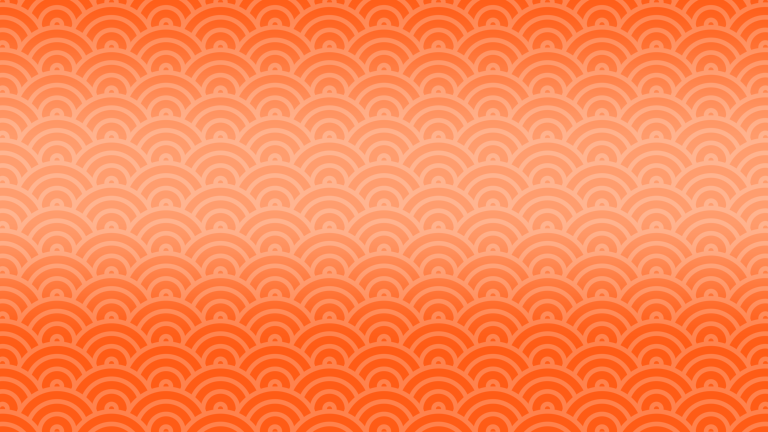
This pattern is drawn by a WebGL 1 fragment shader. Its source:

```glsl
precision highp float;
// Overlapping wave scales: staggered rows of discs with concentric rings.
// Rows are layered from back to front so each one hides the discs behind it.
// A vertical orange-to-peach gradient fills them; the rings are a white tint.

#define PERIOD 0.2523      // distance between scales in a row, in canvas heights
#define ROW_STEP 0.0523    // distance between staggered rows
#define ROW_PHASE 0.0012   // height of the lowest row of centres
#define RADIUS 0.1042      // outer radius of a scale
#define RING_STEP 0.0292   // distance between rings
#define LINE_WIDTH 0.0107  // thickness of a ring
#define LINE_TINT 0.235    // strength of the white rings
#define DEEP_ORANGE vec3(1.0, 0.36, 0.085)
#define SOFT_PEACH vec3(1.0, 0.615, 0.43)

uniform vec2 u_resolution;

// Concentric rings measured inward from the rim of a scale
float ringMask(float dist, float blur) {
  float halfStep = 0.5 * RING_STEP;
  float inward = RADIUS - dist - 0.5 * LINE_WIDTH;
  float fromLine = abs(mod(inward + halfStep, RING_STEP) - halfStep);
  return 1.0 - smoothstep(-blur, blur, fromLine - 0.5 * LINE_WIDTH);
}

// Distance to the nearest scale centre in one row
float centreDistance(vec2 p, float row) {
  float shift = 0.5 * mod(row, 2.0);
  float x = (fract(p.x / PERIOD - shift + 0.5) - 0.5) * PERIOD;
  return length(vec2(x, p.y - ROW_PHASE - row * ROW_STEP));
}

// Layer the nearby rows, the lowest one in front
float scaleLines(vec2 p, float blur) {
  float frontRow = floor((p.y - ROW_PHASE - RADIUS) / ROW_STEP);
  float lines = 0.0;
  for (int i = 0; i < 6; i++) {
    float dist = centreDistance(p, frontRow + 5.0 - float(i));
    float cover = 1.0 - smoothstep(-blur, blur, dist - RADIUS);
    lines = mix(lines, ringMask(min(dist, RADIUS - 0.5 * LINE_WIDTH), blur), cover);
  }
  return lines;
}

// Light band above the middle, deep orange at both ends
vec3 background(float y) {
  float glow = smoothstep(0.18, 0.52, y) * (1.0 - smoothstep(0.64, 1.05, y));
  return mix(DEEP_ORANGE, SOFT_PEACH, glow);
}

void main() {
  vec2 p = (gl_FragCoord.xy - vec2(0.5 * u_resolution.x, 0.0)) / u_resolution.y;
  float blur = 0.75 / u_resolution.y;
  vec3 color = mix(background(p.y), vec3(1.0), LINE_TINT * scaleLines(p, blur));
  gl_FragColor = vec4(color, 1.0);
}
```
